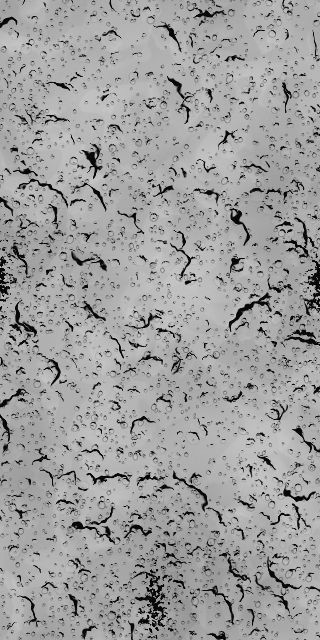
Write a WebGL 2 fragment shader that draws this texture.

```glsl
#version 300 es
precision highp float;
// Rain drops on a grey pane: jittered grids of wobbly ellipses in several sizes,
// each with a tapered black crescent and faint rim, over soft gradient-noise haze.
// Two spots gather denser ink and dark flecks.

#define INK 0.03
#define HAZE_BASE 0.664
#define HAZE_CONTRAST 0.10
#define RELIEF 0.055
#define BIG_CELL 0.138
#define ARC_CELL 0.088
#define MID_CELL 0.058
#define SMALL_CELL 0.036
#define TINY_CELL 0.020
#define WOBBLE 0.17
#define SPOT_SIZE vec2(0.045, 0.15)

uniform vec2 u_resolution;
out vec4 fragColor;

vec4 hash4(vec2 p) {
    vec4 q = fract(p.xyxy * vec4(0.1031, 0.1030, 0.0973, 0.1099));
    q += dot(q, q.wzxy + 33.33);
    return fract((q.xxyz + q.yzzw) * q.zywx);
}

float gradDot(vec2 cell, vec2 offset) {
    float a = 6.2832 * hash4(cell + 71.0).x;
    return dot(vec2(cos(a), sin(a)), offset);
}

// Gradient noise, about -0.7 to 0.7
float noise(vec2 p) {
    vec2 i = floor(p), f = p - i;
    vec2 u = f * f * f * (f * (f * 6.0 - 15.0) + 10.0);
    vec2 e = vec2(1.0, 0.0);
    return mix(mix(gradDot(i, f), gradDot(i + e, f - e), u.x),
               mix(gradDot(i + e.yx, f - e.yx), gradDot(i + 1.0, f - 1.0), u.x), u.y);
}

// Share of a pixel covered by a line of the given half width
float lineCover(float d, float halfWidth, float px) {
    return clamp((halfWidth - d) / px + 0.5, 0.0, 1.0)
         - clamp((-halfWidth - d) / px + 0.5, 0.0, 1.0);
}

// One grid of drops: x = ink coverage, y = light and shade inside the bodies
vec2 drops(vec2 p, float cell, float size, float stroke, float rim,
           float lean, float presence, float seed, float px) {
    vec2 w = p / size + seed;
    p += WOBBLE * lean * size * vec2(noise(w * 1.3), noise(w * 1.3 + 37.0) + 0.6 * noise(w * 2.9));
    float inkWidth = stroke * (1.0 + 1.0 * noise(w * 2.3 + 11.0));
    vec2 home = floor(p / cell), result = vec2(0.0);
    for (int j = -1; j <= 1; j++)
    for (int i = -1; i <= 1; i++) {
        vec2 id = home + vec2(i, j);
        vec4 place = hash4(id + seed), shape = hash4(id + seed + 143.0);
        if (place.z > presence) continue;
        vec2 d = p - (id + 0.5 + 0.9 * (place.xy - 0.5)) * cell;
        float tilt = lean * (shape.x - 0.34) + 3.14 * step(0.94, place.w);
        vec2 up = vec2(sin(tilt), cos(tilt));
        vec2 q = vec2(dot(d, vec2(up.y, -up.x)), dot(d, up));
        float scale = size * mix(0.5, 1.15, shape.y * shape.y);
        vec2 axes = scale * vec2(mix(0.75, 0.75 + 0.4 * lean, shape.z), mix(0.65, 1.25, shape.w));
        float k = length(q / axes);
        float dist = k * (k - 1.0) / max(length(q / (axes * axes)), 0.001);
        // The crescent thins out away from the crown of the drop
        float t = atan(q.x / axes.x, q.y / axes.y) / mix(0.6, 1.35, place.w);
        float taper = max(1.0 - t * t, 0.0);
        float crescent = lineCover(dist, inkWidth * sqrt(taper) * mix(0.45, 1.1, shape.y), px);
        float ring = rim * lineCover(dist, 0.0013, px) * (0.4 + 1.2 * shape.w);
        result.x = max(result.x, max(crescent, ring));
        float inside = 1.0 - smoothstep(-0.22 * scale, 0.06 * scale, dist);
        result.y += inside * (0.25 - 0.9 * q.y / axes.y);
    }
    return result;
}

// Closeness to the two dark spots, one across the side edges and one low down
float spots(vec2 p, vec2 size) {
    vec2 side = (vec2(0.5 - abs(p.x - 0.5), p.y - 1.13)) / size;
    vec2 low = (p - vec2(0.485, 0.12)) / size;
    return exp(-dot(side, side)) + exp(-dot(low, low));
}

void main() {
    vec2 p = gl_FragCoord.xy / u_resolution.x;
    float px = 1.0 / u_resolution.x;
    float crowd = spots(p, SPOT_SIZE * vec2(4.5, 2.2));
    float patches = 0.5 * noise(p * 5.5 + 53.0);

    // Haze with smeared water films
    vec2 bend = vec2(noise(p * 5.0), noise(p * 5.0 + 19.0));
    float film = noise(p * vec2(9.0, 6.0) + 1.6 * bend);
    float haze = noise(p * 2.6 + 4.0) + 0.4 * noise(p * 8.0 + bend);
    vec2 middle = (p - vec2(0.5, 1.15)) / vec2(0.45, 0.6);
    float grey = HAZE_BASE + HAZE_CONTRAST * haze + 0.035 * exp(-dot(middle, middle));
    grey += 0.03 * smoothstep(0.0, 0.1, film) - 0.03 * crowd;
    grey += 0.010 * noise(p * 110.0);

    // Drops from broad inkless bodies down to specks
    vec2 broad = drops(p, 0.29, 0.085, 0.0, 0.0, 1.5, 0.6, 17.0, px);
    vec2 big = drops(p, BIG_CELL, 0.050, 0.0047 + 0.001 * crowd, 0.0, 2.3, 0.68, 59.0, px);
    vec2 arc = drops(p, ARC_CELL, 0.029, 0.0036 + 0.002 * crowd, 0.0, 2.2, 0.5 + 0.4 * crowd, 83.0, px);
    vec2 mid = drops(p, MID_CELL, 0.0165, 0.0026 + 0.002 * crowd, 0.07, 1.8, 0.5 + 0.4 * crowd + patches, 101.0, px);
    vec2 small = drops(p, SMALL_CELL, 0.0095, 0.0018 + 0.001 * crowd, 0.25, 1.1, 0.45 + 0.3 * crowd + patches, 211.0, px);
    vec2 tiny = drops(p, TINY_CELL, 0.0049, 0.0013, 0.22, 1.1, 0.45 + 0.25 * crowd + patches, 307.0, px);
    grey += RELIEF * (0.7 * broad.y + 0.7 * big.y + 0.5 * arc.y + 0.5 * mid.y + 0.7 * small.y);
    grey = clamp(grey, 0.54, 0.765);

    // Dark flecks packed into the spots
    float grain = noise(p * 75.0) + 0.6 * noise(p * 150.0 + 9.0);
    float fleck = smoothstep(0.0, 0.2, grain + 1.1 * spots(p, SPOT_SIZE) - 0.85);

    float ink = max(max(max(big.x, arc.x), mid.x), max(max(small.x, tiny.x), fleck));
    fragColor = vec4(vec3(mix(grey, INK, ink)), 1.0);
}
```
